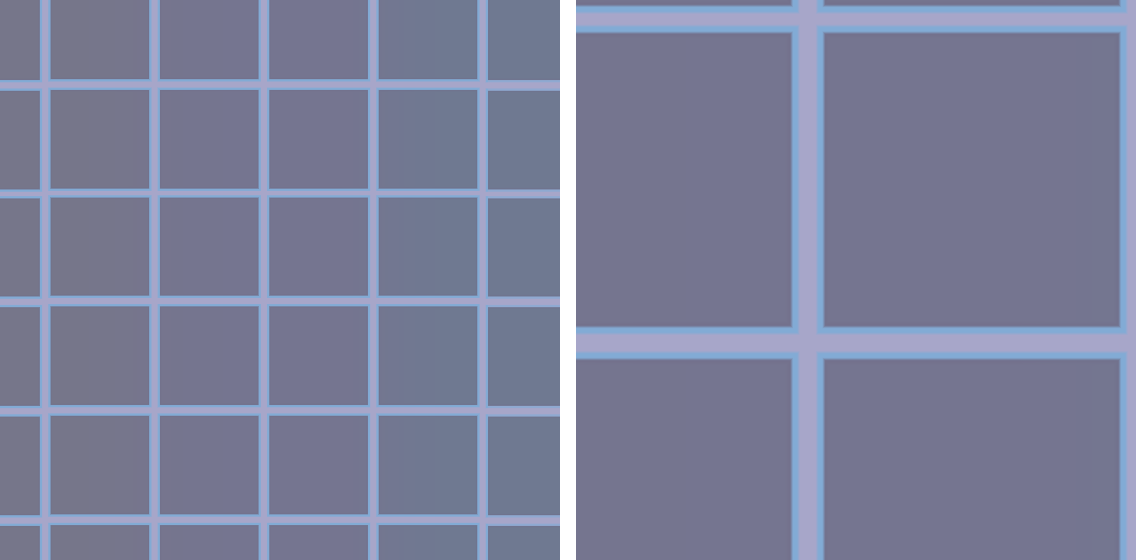
Left: the whole. Right: its middle third, enlarged.
Write a three.js fragment shader that draws this pattern.

```glsl
// A slate wall of square cells split by five lavender bars each way.
// The distance to the union of both bar sets gives the fill, its blue rim
// and a faint dark fringe; rows vary slightly in spacing and thickness.
varying vec2 vUv;

const float PITCH = 0.1953;
const vec2 FIRST_BAR = vec2(0.0807, 0.0719);
const float HALF_WIDTH = 0.0096;
const float RIM_WIDTH = 0.0041;
const float SOFTNESS = 0.0012;

const vec3 LAVENDER = vec3(0.655, 0.65, 0.79);
const vec3 RIM_BLUE = vec3(0.51, 0.67, 0.835);
const vec3 FRINGE = vec3(0.435, 0.42, 0.53);
const vec3 SLATE_WARM = vec3(0.463, 0.463, 0.54);
const vec3 SLATE_MID = vec3(0.46, 0.458, 0.563);
const vec3 SLATE_COOL = vec3(0.437, 0.473, 0.57);

// Index of the bar nearest to a coordinate.
float nearestBar(float coord, float first) {
  return floor((coord - first) / PITCH + 0.5);
}

// Signed distance to the nearest bar, negative inside it.
float barDistance(float coord, float first, float halfWidth) {
  float center = first + nearestBar(coord, first) * PITCH;
  return abs(coord - center) - halfWidth;
}

// One inside the outermost columns, zero between them.
float outerColumn(float x) {
  float left = FIRST_BAR.x;
  float right = FIRST_BAR.x + 4.0 * PITCH;
  return 1.0 - step(left, x) * step(x, right);
}

// Height corrected for tighter upper rows and sagging outer columns.
float rowHeight(vec2 p) {
  float tighten = 0.0026 * step(0.56, p.y) + 0.0015 * step(0.75, p.y);
  return p.y + tighten + 0.0015 * outerColumn(p.x);
}

// The fourth row from the bottom is thinner.
float rowHalfWidth(float y) {
  float row = nearestBar(y, FIRST_BAR.y);
  float isThin = 1.0 - step(0.5, abs(row - 3.0));
  return HALF_WIDTH - 0.0016 * isThin;
}

// Cell colour drifts from warm to cool across the canvas.
vec3 slate(float x) {
  vec3 color = mix(SLATE_WARM, SLATE_MID, smoothstep(0.08, 0.42, x));
  return mix(color, SLATE_COOL, smoothstep(0.58, 0.8, x));
}

// Soft coverage of the region where the distance is negative.
float coverage(float distance) {
  return 1.0 - smoothstep(-SOFTNESS, SOFTNESS, distance);
}

void main() {
  // Grid distance
  float y = rowHeight(vUv);
  float columns = barDistance(vUv.x, FIRST_BAR.x, HALF_WIDTH);
  float rows = barDistance(y, FIRST_BAR.y, rowHalfWidth(y));
  float grid = min(columns, rows);

  // Cells with a faint fringe
  vec3 color = slate(vUv.x);
  float fringe = 1.0 - smoothstep(0.0, 0.004, grid);
  color = mix(color, FRINGE, 0.5 * fringe);

  // Blue rim, fainter along rows in the last column
  float lastColumn = step(FIRST_BAR.x + 4.0 * PITCH + HALF_WIDTH, vUv.x);
  float fade = 0.35 * lastColumn * step(rows, columns);
  vec3 rim = mix(RIM_BLUE, LAVENDER, fade);
  color = mix(color, rim, coverage(grid));

  // Lavender core
  color = mix(color, LAVENDER, coverage(grid + RIM_WIDTH));

  gl_FragColor = vec4(color, 1.0);
}
```
